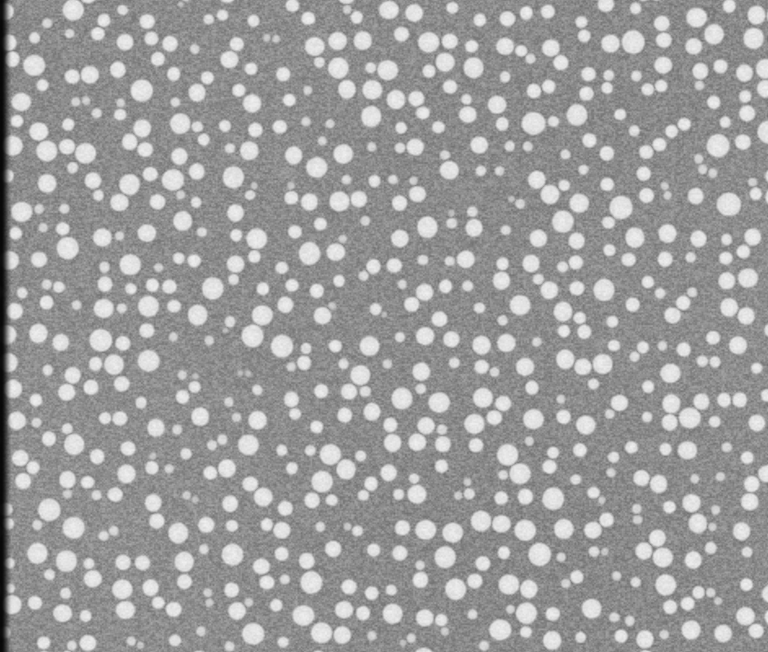
This texture is drawn by a Shadertoy shader. Its source:

```glsl
// Electron micrograph of pale round particles scattered on a grainy grey film.
// One jittered disc per grid cell, shrunk to clear its neighbours, with soft
// rims, fine sensor grain and a dark strip along the left border.

#define ROWS 24.0          // cells over the canvas height
#define JITTER 0.74        // spread of the disc centres inside a cell
#define RADIUS_MIN 0.17    // radii in cell units
#define RADIUS_SPAN 0.25
#define GAP 0.05           // clear space between discs
#define RIM 0.065          // half width of the soft rim
#define FILM_GREY 0.548
#define DISC_GREY 0.885
#define FAINT_GREY 0.72    // tone of the smallest discs
#define GRAIN 0.105
#define GRAIN_ROWS 400.0   // grain cells over the canvas height

vec3 hash3(vec2 cell) {
    vec3 q = fract(cell.xyx * vec3(0.1031, 0.1030, 0.0973));
    q += dot(q, q.yxz + 33.33);
    return fract((q.xxy + q.yzz) * q.zyx);
}

float valueNoise(vec2 p) {
    vec2 cell = floor(p), f = fract(p);
    f = f * f * (3.0 - 2.0 * f);
    float low = mix(hash3(cell).x, hash3(cell + vec2(1, 0)).x, f.x);
    float high = mix(hash3(cell + vec2(0, 1)).x, hash3(cell + vec2(1, 1)).x, f.x);
    return mix(low, high, f.y) - 0.5;
}

// Centre in xy and desired radius in z; discs grow toward the upper right.
vec3 particle(vec2 cell) {
    vec3 h = hash3(cell + 57.0);
    vec2 centre = cell + 0.5 + JITTER * (h.xy - 0.5);
    float corner = smoothstep(1.35, 2.1, (centre.x + centre.y) / ROWS);
    float radius = RADIUS_MIN + RADIUS_SPAN * pow(h.z, 1.3) + 0.04 * corner;
    return vec3(centre, radius);
}

// Radius after sharing the room with the surrounding discs.
float fittedRadius(vec2 cell, vec3 disc) {
    float radius = disc.z;
    for (int y = -1; y <= 1; y++)
    for (int x = -1; x <= 1; x++) {
        if (x == 0 && y == 0) continue;
        vec3 other = particle(cell + vec2(x, y));
        float share = disc.z / (disc.z + other.z);
        radius = min(radius, (distance(disc.xy, other.xy) - GAP) * share);
    }
    return radius;
}

// Coverage in x and tone in y of the strongest disc at p.
vec2 particles(vec2 p, float pixel) {
    vec2 result = vec2(0.0, DISC_GREY);
    float rim = max(RIM, pixel);
    vec2 home = floor(p);
    for (int y = -1; y <= 1; y++)
    for (int x = -1; x <= 1; x++) {
        vec2 cell = home + vec2(x, y);
        vec3 disc = particle(cell);
        vec2 d = p - disc.xy;
        if (length(d) > disc.z * 1.1 + rim) continue;
        float radius = fittedRadius(cell, disc);
        float squash = 0.07 * (hash3(cell + 211.0).x - 0.5);
        float dist = length(d * vec2(1.0 + squash, 1.0 - squash));
        float cover = 1.0 - smoothstep(radius - rim, radius + rim, dist);
        float tone = mix(FAINT_GREY, DISC_GREY, smoothstep(0.09, 0.24, radius));
        tone += 0.02 - 0.05 * dist * dist / (radius * radius);
        if (cover > result.x) result = vec2(cover, tone);
    }
    return result;
}

void mainImage(out vec4 fragColor, in vec2 fragCoord) {
    vec2 uv = fragCoord / iResolution.y;

    // Film with slow, uneven shading
    float shading = 0.008 * sin(uv.x * 5.0 + 1.5 * sin(uv.y * 4.0))
                  + 0.006 * sin(uv.y * 7.0 - uv.x * 3.0);
    float grey = FILM_GREY + shading;

    // Particles
    vec2 disc = particles(uv * ROWS, ROWS / iResolution.y);
    grey = mix(grey, disc.y, disc.x);

    // Grain, weaker on the bright discs
    vec2 g = uv * GRAIN_ROWS;
    float grain = valueNoise(g) + valueNoise(g * vec2(0.55, 0.8) + 91.0);
    grey += GRAIN * grain * mix(1.0, 0.45, disc.x);

    // Dark strip at the left border
    grey *= mix(0.06, 1.0, smoothstep(0.002, 0.019, uv.x));

    fragColor = vec4(vec3(clamp(grey, 0.0, 1.0)), 1.0);
}
```
